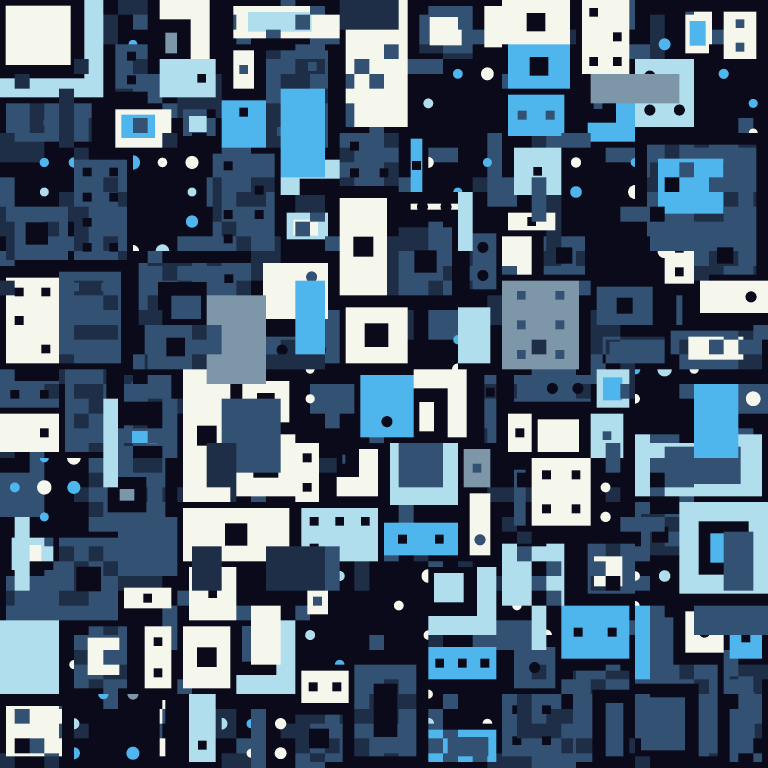
Write a Shadertoy shader that draws this pattern.

```glsl
// Packed mosaic of dotted blocks, frames, brackets and small discs on a night-blue ground.

const float UNITS = 52.0;        // grid units across the canvas height
const float MIN_SPLIT = 5.0;     // blocks up to this length are never split
const float MAX_BLOCK = 9.0;     // blocks above this length are always split
const float KEEP_CHANCE = 0.32;  // chance that a middle-sized block stays whole
const float BAR = 1.3;           // thickness of frames and brackets
const float DOT_PITCH = 1.45;
const float DOT_HALF = 0.3;
const int SAMPLES = 3;           // supersamples per axis for smooth edges

const vec3 NIGHT = vec3(0.04, 0.04, 0.10);
const vec3 DEEP  = vec3(0.12, 0.18, 0.28);
const vec3 SLATE = vec3(0.20, 0.32, 0.45);
const vec3 STEEL = vec3(0.49, 0.59, 0.66);
const vec3 SKY   = vec3(0.31, 0.71, 0.93);
const vec3 PALE  = vec3(0.69, 0.87, 0.93);
const vec3 CREAM = vec3(0.96, 0.97, 0.93);
const float SLATE_SHARE = 0.30;

vec3 hash3(vec2 p) {
    vec3 a = fract(p.xyx * vec3(0.1031, 0.1030, 0.0973));
    a += dot(a, a.yxz + 33.33);
    return fract((a.xxy + a.yzz) * a.zyx);
}

vec3 pickColor(float r) {
    if (r < SLATE_SHARE) return SLATE;
    if (r < 0.64) return CREAM;
    if (r < 0.79) return PALE;
    if (r < 0.94) return SKY;
    return STEEL;
}

bool inBox(vec2 q, vec2 halfSize) {
    return all(lessThan(abs(q), halfSize));
}

// Split the canvas into whole-unit rectangles; return the one holding p as (low, high).
vec4 findBlock(vec2 p, vec2 canvas) {
    vec2 lo = vec2(0.0), hi = canvas;
    for (int i = 0; i < 16; i++) {
        vec2 size = hi - lo;
        vec3 h = hash3(lo + hi * 61.0 + 7.0);
        float longest = max(size.x, size.y);
        if (longest <= MIN_SPLIT || (longest <= MAX_BLOCK && h.z < KEEP_CHANCE)) break;
        int axis = size.x * mix(0.75, 1.35, h.x) > size.y ? 0 : 1;
        float cut = lo[axis] + floor(size[axis] * mix(0.32, 0.68, h.y) + 0.5);
        if (p[axis] < cut) hi[axis] = cut; else lo[axis] = cut;
    }
    return vec4(lo, hi);
}

// One loose rectangle per cell, laid over the colour below it.
vec3 scatterBars(vec3 under, vec2 p, float cell, float chance, bool muted) {
    vec2 id = floor(p / cell);
    vec3 h = hash3(id + cell * 17.0), g = hash3(id + cell * 31.0);
    vec2 size = 1.0 + floor(h.xy * h.xy * (cell - 1.0));
    vec2 lo = id * cell + floor(g.xy * (cell - size + 1.0));
    if (h.z > chance || !inBox(p - lo - size * 0.5, size * 0.5)) return under;
    return muted ? (g.z < 0.5 ? SLATE : DEEP) : pickColor(g.z);
}

// Small discs on a two-unit lattice.
vec3 discs(vec3 under, vec2 p) {
    vec2 id = floor(p / 2.0);
    vec3 h = hash3(id + 411.0);
    float radius = mix(0.3, 0.5, h.y * h.y);
    bool hit = h.x < 0.42 && length(p - id * 2.0 - 1.0) < radius;
    return hit ? pickColor(0.35 + 0.6 * h.z) : under;
}

vec3 drawBlock(vec3 under, vec2 p, vec4 block) {
    vec3 h = hash3(block.xy + block.zw * 61.0 + 3.0);
    vec3 g = hash3(h.xy * 917.0), k = hash3(h.yz * 613.0);
    vec2 lo = block.xy + floor(g.xy * 2.7) * 0.4;
    vec2 hi = block.zw - floor(k.xy * 2.7) * 0.4;
    vec2 b = (hi - lo) * 0.5, q = p - (lo + hi) * 0.5;
    if (h.y < 0.15) return discs(under, p);
    if (!inBox(q, b)) return under;

    float narrow = min(b.x, b.y);
    vec3 col = pickColor(h.x);
    vec3 patchRnd = hash3(floor(p) + 97.0);
    if (h.x < SLATE_SHARE && patchRnd.x < 0.25) col = DEEP;

    // Frame with a hole and an optional core
    if (narrow > 1.2 && h.y < 0.36) {
        if (narrow < 2.1) return inBox(q, vec2(narrow * 0.42)) ? NIGHT : col;
        if (inBox(q, b - BAR - 0.8)) return pickColor(g.z);
        return inBox(q, b - BAR) ? NIGHT : col;
    }
    // Bracket around a smaller inner panel
    if (narrow > 1.2 && h.y < 0.52) {
        vec2 m = q * (step(0.5, k.yz) * 2.0 - 1.0);
        if (m.x < BAR - b.x || m.y > b.y - BAR) return col;
        vec2 inner = m - vec2(BAR, -BAR) * 0.7;
        return inBox(inner, b - BAR) ? (g.z < 0.6 ? SLATE : pickColor(k.x)) : NIGHT;
    }
    // Panel pierced by rows of square or round dots
    if (h.y < 0.82) {
        vec2 count = max(floor(2.0 * b / (DOT_PITCH + k.z * 0.5)), 1.0);
        vec2 pitch = 2.0 * b / count;
        vec2 id = floor((q + b) / pitch);
        vec2 d = q + b - (id + 0.5) * pitch;
        bool dotted = g.z < 0.25 ? length(d) < DOT_HALF * 1.25 : inBox(d, vec2(DOT_HALF));
        bool kept = hash3(id + block.xy * 5.0).x < 0.8;
        return dotted && kept ? (k.x < 0.75 ? NIGHT : SLATE) : col;
    }
    // Panel with an offset inlay and stray square patches
    if (inBox(q + 0.4 * b * (g.xy - 0.5), b * 0.6)) col = pickColor(k.z);
    return patchRnd.y < 0.22 ? mix(NIGHT, SLATE, step(0.4, patchRnd.z)) : col;
}

vec3 scene(vec2 p, vec2 canvas) {
    vec3 col = scatterBars(NIGHT, p, 4.0, 0.75, true);
    col = scatterBars(col, p + 1.0, 3.0, 0.3, true);
    col = drawBlock(col, p, findBlock(p, canvas));
    col = scatterBars(col, p + 2.0, 7.0, 0.38, false);
    return scatterBars(col, p + 3.0, 5.0, 0.3, true);
}

void mainImage(out vec4 fragColor, in vec2 fragCoord) {
    float scale = UNITS / iResolution.y;
    vec2 canvas = ceil(iResolution.xy * scale);
    vec3 sum = vec3(0.0);
    for (int i = 0; i < SAMPLES * SAMPLES; i++) {
        vec2 offset = (vec2(i % SAMPLES, i / SAMPLES) + 0.5) / float(SAMPLES) - 0.5;
        sum += scene((fragCoord + offset) * scale, canvas);
    }
    fragColor = vec4(sum / float(SAMPLES * SAMPLES), 1.0);
}
```
